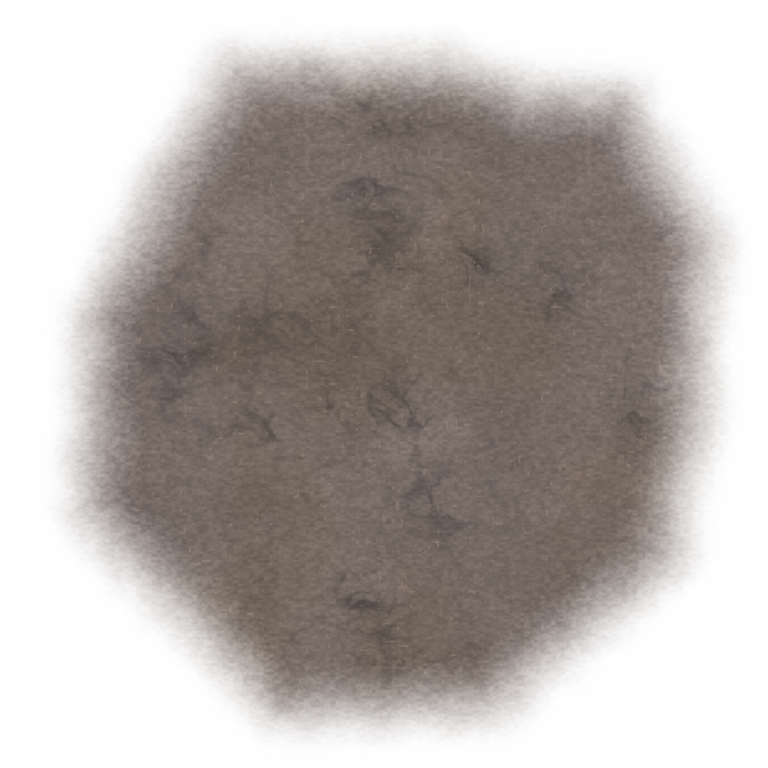
Reproduce this texture procedurally as a three.js fragment shader.

```glsl
// A soft-edged patch of weathered brown stone on white.
// A rounded polygon distance gives the faded outline; layered value noise gives
// the mottling, placed stains gather the dark cracks, and fine noise adds grain.
varying vec2 vUv;

const vec3 PAPER = vec3(0.995);
const vec3 STONE = vec3(0.475, 0.425, 0.405);
const vec3 OCHRE = vec3(0.455, 0.403, 0.365);
const vec3 CRACK = vec3(0.265, 0.245, 0.230);
const vec3 FLECK = vec3(0.62, 0.54, 0.49);
const float FADE_IN = 0.058;    // fade width inside the outline
const float FADE_OUT = 0.072;   // fade width outside it
const float EDGE_ROUGH = 0.022;
const float CRACK_SCALE = 21.0;
const float GRAIN = 0.12;

float hash(vec2 p) {
  vec3 q = fract(p.xyx * 0.1031);
  q += dot(q, q.yzx + 33.33);
  return fract((q.x + q.y) * q.z);
}

float noise(vec2 p) {
  vec2 i = floor(p), f = fract(p);
  f = f * f * (3.0 - 2.0 * f);
  return mix(mix(hash(i), hash(i + vec2(1.0, 0.0)), f.x),
             mix(hash(i + vec2(0.0, 1.0)), hash(i + 1.0), f.x), f.y);
}

float fbm(vec2 p) {
  float sum = 0.0, amp = 0.5;
  for (int i = 0; i < 5; i++) {
    sum += amp * noise(p);
    p = mat2(1.6, 1.2, -1.2, 1.6) * p + 7.3;
    amp *= 0.5;
  }
  return sum / 0.96875;
}

// Thin branching lines where warped noise crosses its middle value
float cracks(vec2 p) {
  float sum = 0.0, amp = 0.55;
  p += 1.4 * (vec2(fbm(p * 0.8), fbm(p * 0.8 + 19.0)) - 0.5);
  for (int i = 0; i < 3; i++) {
    float ridge = 1.0 - abs(2.0 * noise(p) - 1.0);
    sum += amp * ridge * ridge * ridge;
    p = mat2(1.5, 1.3, -1.3, 1.5) * p + 4.1;
    amp *= 0.65;
  }
  return sum;
}

// Adds one polygon side to the squared distance x and inside sign y
void side(vec2 p, vec2 a, vec2 b, inout vec2 acc) {
  vec2 e = b - a, w = p - a;
  vec2 r = w - e * clamp(dot(w, e) / dot(e, e), 0.0, 1.0);
  acc.x = min(acc.x, dot(r, r));
  bool above = p.y >= a.y, below = p.y < b.y, left = e.x * w.y > e.y * w.x;
  if ((above && below && left) || (!above && !below && !left)) acc.y = -acc.y;
}

float outline(vec2 p) {
  vec2 a = vec2(0.315, 0.900), b = vec2(0.575, 0.897), c = vec2(0.685, 0.860);
  vec2 d = vec2(0.803, 0.858), e = vec2(0.905, 0.680), f = vec2(0.885, 0.440);
  vec2 g = vec2(0.855, 0.280), h = vec2(0.635, 0.096), i = vec2(0.370, 0.087);
  vec2 j = vec2(0.130, 0.340), k = vec2(0.136, 0.580), l = vec2(0.220, 0.745);
  vec2 acc = vec2(10.0, 1.0);
  side(p, a, b, acc); side(p, b, c, acc); side(p, c, d, acc);
  side(p, d, e, acc); side(p, e, f, acc); side(p, f, g, acc);
  side(p, g, h, acc); side(p, h, i, acc); side(p, i, j, acc);
  side(p, j, k, acc); side(p, k, l, acc); side(p, l, a, acc);
  return acc.y * sqrt(acc.x);
}

float stain(vec2 p, float x, float y, float rx, float ry) {
  vec2 q = (p - vec2(x, y)) / vec2(rx, ry);
  return exp(-dot(q, q));
}

// Where dark cracks gather
float stains(vec2 p) {
  p += 0.045 * (vec2(noise(p * 17.0), noise(p * 17.0 + 40.0)) - 0.5);
  float s = 0.9 * stain(p, 0.480, 0.755, 0.030, 0.035);
  s += 0.60 * stain(p, 0.510, 0.845, 0.070, 0.030);
  s += 0.95 * stain(p, 0.620, 0.660, 0.048, 0.035);
  s += 0.55 * stain(p, 0.500, 0.670, 0.060, 0.050);
  s += 1.00 * stain(p, 0.238, 0.545, 0.032, 0.055);
  s += 0.45 * stain(p, 0.275, 0.665, 0.030, 0.030);
  s += 0.50 * stain(p, 0.390, 0.560, 0.090, 0.055);
  s += 0.65 * stain(p, 0.370, 0.455, 0.090, 0.028);
  s += 0.70 * stain(p, 0.540, 0.480, 0.050, 0.045);
  s += 0.65 * stain(p, 0.730, 0.615, 0.028, 0.028);
  s += 0.80 * stain(p, 0.838, 0.480, 0.026, 0.045);
  s += 0.50 * stain(p, 0.580, 0.340, 0.060, 0.060);
  s += 0.85 * stain(p, 0.477, 0.215, 0.030, 0.060);
  s += 0.50 * stain(p, 0.570, 0.140, 0.070, 0.030);
  return s;
}

void main() {
  vec2 p = vUv;
  // Stone: broad mottling, then cracks inside the stains
  float mottle = fbm(p * 9.0);
  float gather = stains(p);
  float vein = cracks(p * CRACK_SCALE);
  vec3 color = mix(STONE, OCHRE, smoothstep(0.40, 0.68, fbm(p * 5.0 + 31.0)));
  color *= 0.99 + 0.22 * (mottle - 0.5);
  float dark = gather * (0.12 + 0.62 * smoothstep(0.25, 0.85, vein));
  dark += 0.16 * smoothstep(0.45, 0.95, vein) * smoothstep(0.35, 0.65, mottle);
  color = mix(color, CRACK, clamp(dark, 0.0, 0.8));

  // Grain: slightly flattened fibres and pale flecks
  float grain = 0.6 * noise(p * vec2(150.0, 260.0)) + 0.4 * noise(p * vec2(310.0, 390.0) + 9.0);
  color *= 1.0 + 2.0 * GRAIN * (grain - 0.5);
  color = mix(color, FLECK, 0.45 * smoothstep(0.86, 0.98, noise(p * 170.0 + 53.0)));

  // Feathered outline
  float d = outline(p) + EDGE_ROUGH * (fbm(p * 22.0 + 5.0) - 0.5);
  d += 0.5 * EDGE_ROUGH * (grain - 0.5);
  float cover = 1.0 - smoothstep(-FADE_IN, FADE_OUT, d);
  gl_FragColor = vec4(mix(PAPER, color, cover), 1.0);
}
```
